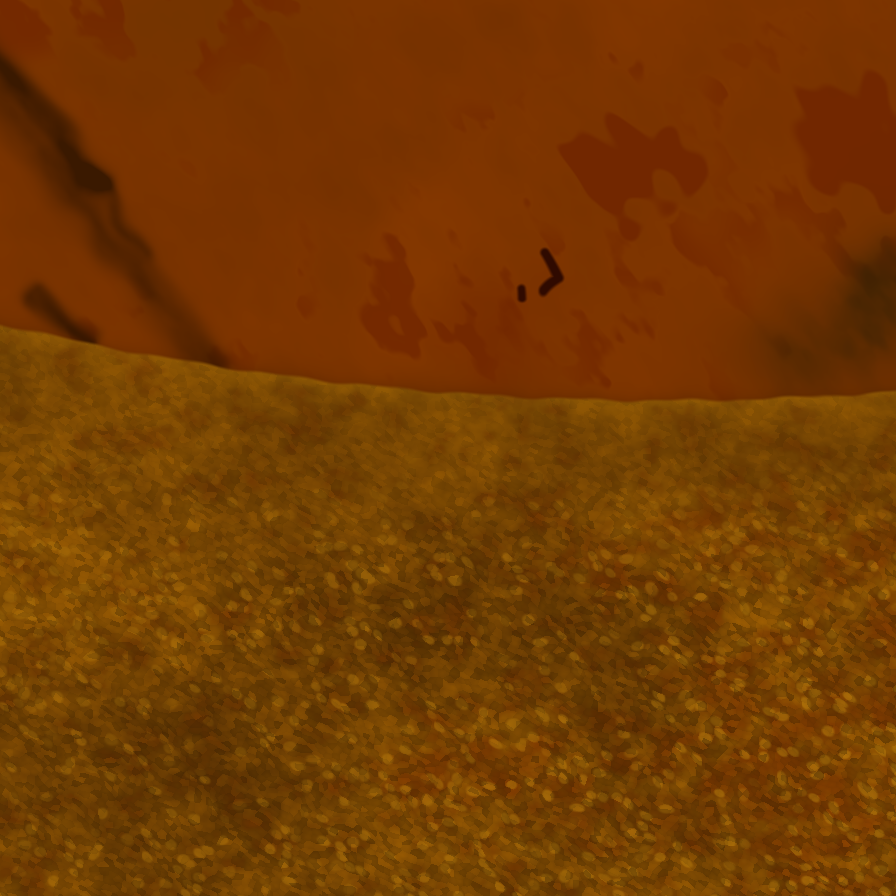
This texture is drawn by a WebGL 1 fragment shader. Its source:

```glsl
precision highp float;
// Weathered rust wall above a curved edge, with flaking ochre plaster below.
uniform vec2 u_resolution;

const vec3 RUST = vec3(0.49, 0.205, 0.0);
const vec3 RED_RUST = vec3(0.44, 0.145, 0.0);
const vec3 SOOT = vec3(0.20, 0.085, 0.0);
const vec3 SCRATCH = vec3(0.17, 0.03, 0.0);
const vec3 UMBER = vec3(0.35, 0.195, 0.01);
const vec3 OCHRE = vec3(0.50, 0.295, 0.01);
const vec3 GOLD = vec3(0.63, 0.42, 0.04);
const vec3 BURNT = vec3(0.46, 0.20, 0.0);
const float EDGE_LOW = 0.553;    // lowest height of the curved edge
const float EDGE_CENTRE = 0.74;  // where the edge is lowest
const float EDGE_BEND = 0.155;
const float EDGE_SOFT = 0.0025;
const float FLAKES = 72.0;       // large flakes across the canvas
const float GRAINS = 135.0;      // small flakes across the canvas

vec2 hash2(vec2 p) {
  vec2 q = vec2(dot(p, vec2(127.1, 311.7)), dot(p, vec2(269.5, 183.3)));
  return fract(sin(q) * 43758.55);
}

// Cellular noise: x = nearest distance, y = value of that cell, z = blended value
vec3 cells(vec2 p) {
  vec2 base = floor(p), f = fract(p);
  float nearest = 9.0, id = 0.0, sum = 0.0, weight = 0.0;
  for (int j = -1; j <= 1; j++) {
    for (int i = -1; i <= 1; i++) {
      vec2 o = vec2(float(i), float(j));
      vec2 h = hash2(base + o);
      vec2 d = o + 0.15 + 0.7 * h - f;
      float d2 = dot(d, d), value = hash2(base + o + 37.0).x;
      if (d2 < nearest) { nearest = d2; id = value; }
      float w = exp(-4.5 * d2);
      sum += w * value;
      weight += w;
    }
  }
  return vec3(sqrt(nearest), id, sum / weight);
}

float cloud(vec2 p) {
  return 0.55 * cells(p).z + 0.3 * cells(p * 2.1 + 5.3).z + 0.15 * cells(p * 4.7 + 9.1).z;
}

float segment(vec2 p, vec2 a, vec2 b) {
  vec2 v = b - a;
  return length(p - a - v * clamp(dot(p - a, v) / dot(v, v), 0.0, 1.0));
}

float blob(vec2 p, vec2 centre, vec2 size) {
  vec2 d = (p - centre) / size;
  return exp(-dot(d, d));
}

float streak(vec2 p, vec2 a, vec2 b, float width) {
  float d = segment(p, a, b) / width;
  return exp(-d * d);
}

vec3 wall(vec2 p, vec2 warp) {
  vec2 along = vec2(0.8 * p.x + 0.6 * p.y, 0.8 * p.y - 0.6 * p.x);
  float broad = cloud(p * 5.0), mottle = cloud(along * vec2(26.0, 14.0));
  vec3 c = RUST * (0.93 + 0.14 * broad + 0.08 * (mottle - 0.5));
  c = mix(c, vec3(0.43, 0.20, 0.0), 0.6 * blob(p, vec2(0.22, 0.99), vec2(0.16, 0.12)));
  c = mix(c, RED_RUST, 0.75 * smoothstep(0.57, 0.68, mottle) * smoothstep(0.3, 0.6, broad));

  // Red patches
  vec2 q = p + warp * 2.2;
  float patches = blob(q, vec2(0.66, 0.825), vec2(0.042, 0.036))
    + blob(q, vec2(0.75, 0.83), vec2(0.036, 0.038))
    + blob(q, vec2(0.70, 0.778), vec2(0.034, 0.030))
    + blob(q, vec2(0.935, 0.865), vec2(0.060, 0.050))
    + blob(q, vec2(0.98, 0.82), vec2(0.050, 0.045));
  c = mix(c, RED_RUST, 0.85 * smoothstep(0.36, 0.55, patches));
  c = mix(c, RED_RUST, 0.5 * blob(q, vec2(0.55, 0.63), vec2(0.06, 0.06)));

  // Slanted stains on the left and soot on the right
  vec2 s = p + warp * 0.6;
  float stain = 0.9 * streak(s, vec2(-0.02, 0.955), vec2(0.11, 0.795), 0.014)
    + 0.5 * streak(s, vec2(0.10, 0.81), vec2(0.163, 0.715), 0.009)
    + 0.6 * streak(s, vec2(-0.02, 0.91), vec2(0.235, 0.59), 0.019)
    + 0.8 * streak(s, vec2(0.04, 0.67), vec2(0.10, 0.618), 0.010);
  c = mix(c, SOOT, clamp(stain * (0.45 + 0.9 * mottle), 0.0, 0.9));
  float soot = blob(s, vec2(0.985, 0.66), vec2(0.055, 0.075))
    + 0.7 * blob(s, vec2(0.90, 0.605), vec2(0.065, 0.05));
  c = mix(c, vec3(0.23, 0.13, 0.01), clamp(soot * (0.2 + 1.1 * mottle), 0.0, 0.85));

  // Small hooked scratch with a chip beside it
  vec2 k = p + warp * 0.25;
  float mark = min(segment(k, vec2(0.607, 0.718), vec2(0.622, 0.689)),
    segment(k, vec2(0.622, 0.689), vec2(0.606, 0.676)));
  mark = min(mark, segment(k, vec2(0.580, 0.680), vec2(0.582, 0.668)) + 0.001);
  return mix(c, SCRATCH, 0.95 * (1.0 - smoothstep(0.003, 0.008, mark)));
}

vec3 plaster(vec2 p, vec2 warp, float depth) {
  vec2 q = p + warp * 2.0;
  float tone = cloud(p * 9.0 + 3.0), fine = cloud(p * vec2(36.0, 44.0));
  float dark = 0.7 * blob(q, vec2(0.82, 0.49), vec2(0.12, 0.05))
    + 0.8 * blob(q, vec2(0.44, 0.33), vec2(0.15, 0.09))
    + 0.65 * blob(q, vec2(0.16, 0.20), vec2(0.20, 0.10))
    + 0.6 * blob(q, vec2(0.70, 0.26), vec2(0.11, 0.13))
    + 0.6 * blob(q, vec2(0.30, 0.06), vec2(0.24, 0.11));
  float light = blob(q, vec2(0.17, 0.36), vec2(0.17, 0.09)) + 0.8 * exp(-depth * 16.0);
  float shade = 0.55 + 0.9 * (tone - 0.5) + 1.1 * (fine - 0.5) + 0.3 * light - 0.55 * dark;
  vec3 c = mix(UMBER, OCHRE, clamp(shade + 0.15, 0.0, 1.15));
  float burnt = blob(q, vec2(0.92, 0.14), vec2(0.20, 0.22))
    + 0.7 * blob(q, vec2(0.54, 0.14), vec2(0.14, 0.10))
    + 0.6 * blob(q, vec2(0.75, 0.40), vec2(0.20, 0.06));
  c = mix(c, BURNT, clamp(burnt * 0.55 + 1.4 * (0.43 - fine), 0.0, 0.7));

  // Two sizes of flakes, denser away from the edge
  vec2 r = vec2(0.87 * p.x - 0.5 * p.y, 0.5 * p.x + 0.87 * p.y) + warp * 0.4;
  vec3 flake = cells(r * vec2(0.85, 1.15) * FLAKES);
  vec3 grain = cells(r * vec2(0.8, 1.2) * GRAINS + 11.0);
  float density = smoothstep(0.0, 0.25, depth) * (0.65 + 0.35 * p.x);
  float chips = smoothstep(0.62, 0.9, flake.y + 0.3 * (tone - 0.5)) * (1.0 - smoothstep(0.3, 0.55, flake.x));
  c = mix(c, GOLD, 0.65 * chips * density);
  c *= 1.0 + (0.12 + 0.20 * density) * (grain.y - 0.5) - 0.08 * density * (grain.x - 0.4);
  return mix(c, GOLD, 0.28 * exp(-depth * 70.0));
}

void main() {
  vec2 p = gl_FragCoord.xy / u_resolution;
  vec2 warp = 0.006 * (sin(p.yx * vec2(47.0, 53.0) + 3.0 * sin(p * 29.0)) + 0.6 * sin(p.yx * 121.0 + p * 83.0));
  float bend = p.x - EDGE_CENTRE;
  float edge = EDGE_LOW + EDGE_BEND * bend * bend + 0.2 * warp.y;
  float above = p.y - edge;
  vec3 top = wall(p, warp) * (1.0 - 0.12 * exp(-max(above, 0.0) * 110.0));
  vec3 low = plaster(p, warp, max(-above, 0.0));
  gl_FragColor = vec4(mix(low, top, smoothstep(-EDGE_SOFT, EDGE_SOFT, above)), 1.0);
}
```
